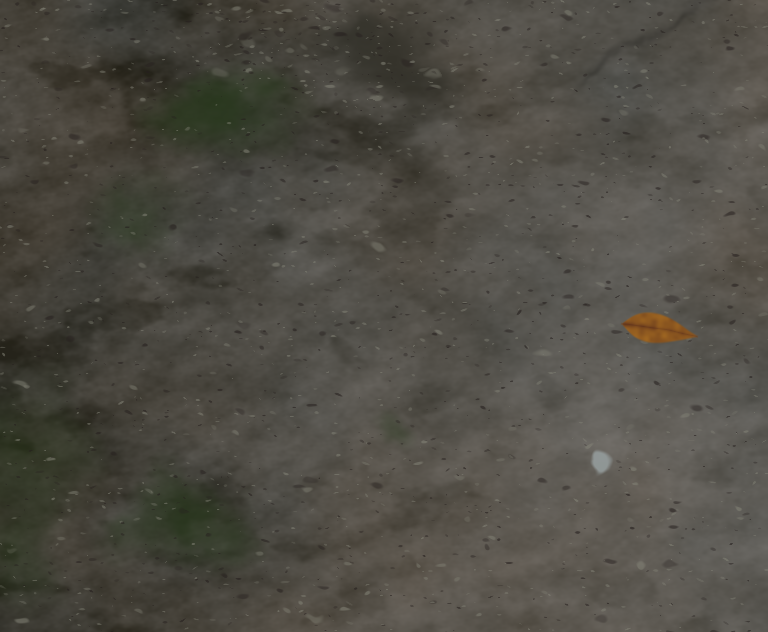
Reproduce this texture procedurally as a Shadertoy shader.

```glsl
// Damp trodden earth: a brown, mossy left side fading into pale grey dirt.
// Layered value noise gives the mottling; jittered grids scatter the grit,
// and a few distance shapes add a hollow, a fallen leaf and a pale stone.

const vec3 DARK_SOIL  = vec3(0.185, 0.180, 0.150);
const vec3 PALE_SOIL  = vec3(0.410, 0.402, 0.384);
const vec3 WARM_TINT  = vec3(0.022, 0.002, -0.014);
const vec3 MOSS       = vec3(0.150, 0.215, 0.105);
const vec3 PALE_GRIT  = vec3(0.520, 0.520, 0.470);
const vec3 DARK_GRIT  = vec3(0.145, 0.120, 0.115);
const vec3 LEAF_GOLD  = vec3(0.620, 0.400, 0.130);
const vec3 LEAF_BROWN = vec3(0.400, 0.220, 0.110);
const vec3 STONE      = vec3(0.580, 0.610, 0.610);

float hash(vec2 p) {
    return fract(sin(dot(p, vec2(127.1, 311.7))) * 43758.5);
}

float noise(vec2 p) {
    vec2 i = floor(p), f = fract(p);
    f = f * f * (3.0 - 2.0 * f);
    return mix(mix(hash(i), hash(i + vec2(1, 0)), f.x),
               mix(hash(i + vec2(0, 1)), hash(i + vec2(1, 1)), f.x), f.y);
}

// Fractal noise, centred on zero
float fbm(vec2 p, int octaves) {
    float sum = 0.0, amp = 0.5;
    for (int i = 0; i < octaves; i++) {
        sum += amp * (noise(p) - 0.5);
        p = mat2(1.6, 1.2, -1.2, 1.6) * p + 17.3;
        amp *= 0.55;
    }
    return sum;
}

mat2 rotation(float a) {
    return mat2(cos(a), sin(a), -sin(a), cos(a));
}

// Soft elliptical patch: 1 at the centre, 0 outside
float patchMask(vec2 p, vec2 center, vec2 radius) {
    return 1.0 - smoothstep(0.1, 1.0, length((p - center) / radius));
}

// Coverage of scattered flat grains, one at most per cell
float grit(vec2 p, float cells, float density, float seed) {
    vec2 q = p * cells * vec2(0.8, 1.0);
    vec2 id = floor(q) + seed;
    vec2 offset = vec2(hash(id + 3.1), hash(id + 7.7)) * 0.5 + 0.25;
    vec2 d = rotation(hash(id + 5.3) - 0.4) * (fract(q) - offset);
    float size = mix(0.08, 0.24, pow(hash(id + 9.2), 2.0));
    float present = step(hash(id), density);
    float shape = length(d * vec2(0.8, 1.4));
    return present * (1.0 - smoothstep(size * 0.5, size * 1.2, shape)) * mix(0.35, 1.0, hash(id + 1.9));
}

// Pointed leaf lying along x, as a signed distance
float leafDistance(vec2 p, float halfLength, float halfWidth) {
    float along = clamp(p.x / halfLength, -1.0, 1.0);
    float width = halfWidth * (1.0 - along * along) * (1.0 - 0.5 * along);
    return max(abs(p.y) - width, abs(p.x) - halfLength);
}

vec3 soil(vec2 p, vec2 warped, float rough) {
    float side = smoothstep(0.15, 0.95, warped.x - 0.12 * (warped.y - 0.5));
    float tone = mix(0.34, 0.76, side);
    tone += 0.14 * side * (0.45 - p.y);
    tone += 0.55 * fbm(warped * vec2(4.0, 6.5), 4);
    tone += mix(0.60, 0.42, side) * fbm(rotation(-0.25) * p * vec2(17.0, 30.0), 4);
    tone += mix(0.26, 0.20, side) * fbm(p * vec2(85.0, 120.0), 2);
    tone -= 0.30 * smoothstep(0.08, 0.25, rough) * (1.0 - 0.5 * side);
    vec3 color = mix(DARK_SOIL, PALE_SOIL, clamp(tone, -0.2, 1.15));
    return color + WARM_TINT * (0.35 + 1.8 * fbm(p * 5.0 + 40.0, 3));
}

void mainImage(out vec4 fragColor, in vec2 fragCoord) {
    vec2 p = fragCoord / iResolution.y;
    float pixel = 1.0 / iResolution.y;
    vec2 wobble = vec2(fbm(p * 7.0 + 3.0, 4), fbm(p * 7.0 + 23.0, 4));
    vec2 warped = p + 0.18 * wobble;
    vec2 grainy = p + 0.008 * vec2(noise(p * 70.0), noise(p * 70.0 + 9.0));
    float rough = fbm(p * vec2(9.0, 16.0) + 60.0, 4);
    vec3 color = soil(p, warped, rough);

    // Moss patches and the shaded hollow near the top
    float moss = patchMask(warped, vec2(0.34, 0.80), vec2(0.17, 0.11));
    moss += 0.6 * patchMask(warped, vec2(0.20, 0.63), vec2(0.13, 0.09));
    moss += 0.7 * patchMask(warped, vec2(0.28, 0.17), vec2(0.12, 0.10));
    moss += 0.5 * patchMask(warped, vec2(0.02, 0.20), vec2(0.14, 0.24));
    moss += 0.4 * patchMask(warped, vec2(0.62, 0.30), vec2(0.05));
    color = mix(color, MOSS, clamp(moss * (0.85 + rough), 0.0, 0.85));
    float hollow = patchMask(warped, vec2(0.61, 0.91), vec2(0.14, 0.075));
    color = mix(color, DARK_SOIL, 0.8 * hollow);

    // Faint diagonal rut at the upper right
    vec2 rut = rotation(-0.6) * (warped - vec2(1.02, 0.94));
    color *= 1.0 - 0.16 * exp(-pow(rut.y / 0.012, 2.0)) * smoothstep(0.16, 0.08, abs(rut.x));

    // Grit at three scales, denser in the gravel along the top
    float gravel = patchMask(warped, vec2(0.50, 0.97), vec2(0.30, 0.17));
    for (int i = 0; i < 3; i++) {
        float cells = 24.0 * pow(1.75, float(i));
        float seed = 31.0 * float(i);
        float density = 0.06 + 0.05 * float(i) + 0.45 * gravel;
        color = mix(color, DARK_GRIT, 0.60 * grit(grainy + 0.37, cells, density, seed + 11.0));
        color = mix(color, PALE_GRIT, 0.55 * grit(grainy, cells, density, seed));
    }

    // Fallen leaf and pale stone
    vec2 leaf = rotation(0.14) * (p - vec2(1.046, 0.478)) + 0.012 * wobble;
    float leafMask = 1.0 - smoothstep(-pixel, 2.0 * pixel, leafDistance(leaf, 0.06, 0.021));
    float vein = exp(-abs(leaf.y) / 0.003) + 0.9 * noise(leaf * 110.0);
    color = mix(color, mix(LEAF_GOLD, LEAF_BROWN, clamp(vein * 0.6, 0.0, 1.0)), leafMask);
    float stone = length((grainy - vec2(0.954, 0.273)) * vec2(1.0, 0.9)) - 0.016;
    color = mix(color, STONE, 0.9 * (1.0 - smoothstep(-2.0 * pixel, 2.0 * pixel, stone)));

    fragColor = vec4(color, 1.0);
}
```
